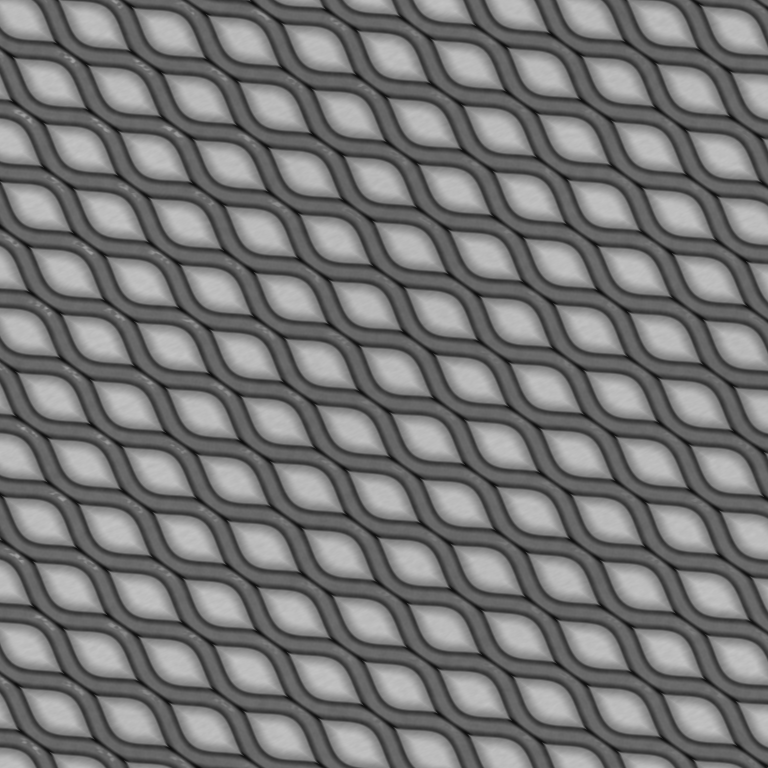
Write a three.js fragment shader that draws this texture.

```glsl
// Slanted expanded mesh of dark wavy strands over a pale fibrous backing.
// A skewed lattice gives coordinates along and across the strands; each strand
// is a cosine wave that meets its neighbours in turn, leaving almond openings.

varying vec2 vUv;

const float PI = 3.14159265;

// Lattice: centre of one opening and the steps to its neighbours
const vec2 ORIGIN = vec2(0.0651, 0.8919);
const vec2 STEP_ACROSS = vec2(0.0974, -0.0105);
const vec2 STEP_DOWN = vec2(0.0398, -0.0862);

// Strand shape
const float WAVE = 0.35;
const float HALF_WIDTH = 0.0126;

// Grey tones
const float RIM = 0.21;
const float CORE = 0.405;
const float SHADE = 0.49;
const float BACKING = 0.735;

float cross2(vec2 a, vec2 b) {
  return a.x * b.y - a.y * b.x;
}

vec2 hashGradient(vec2 cell) {
  vec2 h = vec2(dot(cell, vec2(127.1, 311.7)), dot(cell, vec2(269.5, 183.3)));
  return fract(sin(h) * 43758.55) * 2.0 - 1.0;
}

float gradientNoise(vec2 p) {
  vec2 i = floor(p);
  vec2 f = p - i;
  vec2 w = f * f * f * (f * (f * 6.0 - 15.0) + 10.0);
  vec2 e = vec2(1.0, 0.0);
  float low = mix(dot(hashGradient(i), f),
                  dot(hashGradient(i + e.xy), f - e.xy), w.x);
  float high = mix(dot(hashGradient(i + e.yx), f - e.yx),
                   dot(hashGradient(i + e.xx), f - e.xx), w.x);
  return mix(low, high, w.y);
}

// x runs along the strands, y across them; openings sit at integers
vec2 strandCoords(vec2 p) {
  vec2 d = p - ORIGIN;
  float area = cross2(STEP_ACROSS, STEP_DOWN);
  float s = cross2(d, STEP_DOWN) / area;
  float t = cross2(STEP_ACROSS, d) / area;
  return vec2(s + t, s - t);
}

// Signed distance from the nearest strand's centreline, and its bend (-1 to 1)
vec2 strandOffset(vec2 q) {
  float along = 0.5 * length(STEP_ACROSS + STEP_DOWN);
  float across = 0.5 * length(STEP_ACROSS - STEP_DOWN);
  float row = floor(q.y);
  float phase = PI * (q.x + row);
  float slope = WAVE * PI * sin(phase) * across / along;
  float offset = (q.y - row - 0.5 - WAVE * cos(phase)) * across;
  return vec2(offset / sqrt(1.0 + slope * slope), cos(phase));
}

// Pale backing, shaded near the strands and streaked by fine fibres
float backingTone(vec2 p, float depth) {
  float tone = mix(SHADE, BACKING, smoothstep(-0.001, 0.019, depth));
  vec2 fibre = vec2(p.x + 0.45 * p.y, p.y - 0.45 * p.x);
  tone += 0.035 * gradientNoise(fibre * vec2(55.0, 150.0));
  return tone + 0.02 * gradientNoise(fibre * vec2(150.0, 330.0));
}

// Rounded strand with dark rims, a seam at each joint and worn bends
float strandTone(vec2 p, vec2 q, float offset, float bend) {
  float roundness = 1.0 - smoothstep(0.003, 0.0112, abs(offset));
  float tone = mix(RIM, CORE, roundness);
  float seam = abs(q.y - floor(q.y + 0.5)) * 0.0477;
  tone -= 0.15 * (1.0 - smoothstep(0.0005, 0.0045, seam));
  tone += 0.035 * gradientNoise(p * 75.0) + 0.02 * gradientNoise(p * 260.0);

  float glint = smoothstep(0.72, 0.98, bend);
  glint *= 1.0 - smoothstep(0.001, 0.0045, abs(offset - 0.001));
  float wear = smoothstep(-0.25, 0.35, gradientNoise(p * vec2(120.0, 190.0)));
  float lit = mix(0.22, 0.06, smoothstep(0.1, 0.75, p.x + 0.25 * (1.0 - p.y)));
  return tone + glint * wear * lit;
}

void main() {
  // Slight unevenness of the weave
  vec2 drift = vec2(gradientNoise(vUv * 7.0), gradientNoise(vUv * 7.0 + 31.0));
  vec2 q = strandCoords(vUv + 0.0025 * drift);
  vec2 strand = strandOffset(q);

  float depth = abs(strand.x) - HALF_WIDTH;
  float backing = backingTone(vUv, depth);
  float mesh = strandTone(vUv, q, strand.x, strand.y);
  float tone = mix(mesh, backing, smoothstep(-0.0016, 0.0022, depth));

  // Broad variation in light
  tone *= 1.0 + 0.04 * gradientNoise(vUv * 3.0 + 9.0);
  gl_FragColor = vec4(vec3(tone), 1.0);
}
```
